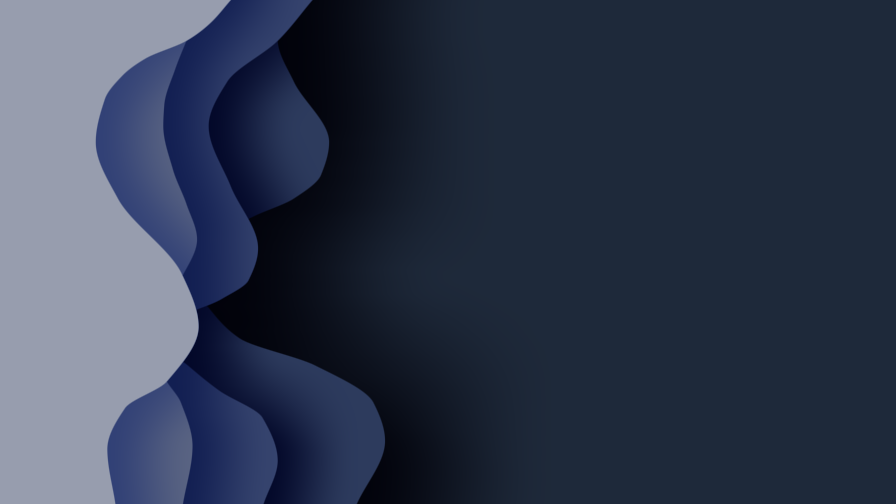
Write a Shadertoy shader that draws this background.

```glsl
// Stacked wavy paper sheets on the left, each casting a soft shadow to the right.
// Every sheet edge is a monotone cubic x(depth) through a few bends; shadows are
// averages of soft steps taken along the edge of all the sheets above.

#define KNOTS 14
#define SHADOW_TAPS 7
#define SHEET_REACH 17.0    // shadow width on a sheet, percent of height
#define SHEET_SPREAD 7.0    // how far that shadow is averaged along the edge
#define FLOOR_REACH 37.0    // shadow width on the backdrop
#define FLOOR_SPREAD 15.0
#define PAPER vec3(0.592, 0.617, 0.682)
#define BACKDROP vec3(0.118, 0.161, 0.227)

// Bends of each edge: (depth below the top, x), both in percent of the height
const vec2 FRONT[KNOTS] = vec2[KNOTS](
    vec2(0, 45.8), vec2(4.6, 41.7), vec2(8.1, 37), vec2(11.6, 28.9), vec2(15, 24.3),
    vec2(19.7, 20.8), vec2(28.2, 19), vec2(39.4, 23.4), vec2(54.4, 36.1), vec2(64.8, 39.4),
    vec2(75.7, 33.1), vec2(81, 24.8), vec2(89.1, 21.3), vec2(100, 22.9));
const vec2 SECOND[KNOTS] = vec2[KNOTS](
    vec2(0, 40.5), vec2(8.1, 37), vec2(13.9, 34.7), vec2(20.8, 32.6), vec2(25, 32.4),
    vec2(33.6, 34.3), vec2(40.5, 37), vec2(47.5, 39.1), vec2(54.9, 36.1), vec2(66, 27.8),
    vec2(75.7, 33.1), vec2(79.9, 35.9), vec2(88.5, 38.2), vec2(100, 36.3));
const vec2 THIRD[KNOTS] = vec2[KNOTS](
    vec2(0, 62), vec2(8.1, 55.1), vec2(16.2, 45.1), vec2(25, 41.4), vec2(37, 45.8),
    vec2(49.3, 51.2), vec2(55.6, 49.3), vec2(59.3, 44), vec2(66, 30.1), vec2(72.7, 37.5),
    vec2(77.5, 43.5), vec2(82.9, 52.1), vec2(91.4, 55.1), vec2(100, 52.3));
const vec2 BACK[KNOTS] = vec2[KNOTS](
    vec2(0, 54.9), vec2(8.1, 55.1), vec2(16.2, 58.3), vec2(28.2, 65.3), vec2(34.7, 63.7),
    vec2(39.4, 58.3), vec2(43.1, 50), vec2(52, 34.7), vec2(60.6, 41), vec2(67.1, 47.5),
    vec2(72.5, 62.5), vec2(79.9, 74.1), vec2(87.5, 76.4), vec2(100, 70.8));

float secant(vec2 a, vec2 b) { return (b.y - a.y) / (b.x - a.x); }

// Harmonic mean of neighbouring slopes, flat at a turning point
float tangent(float a, float b) { return a * b > 0.0 ? 2.0 * a * b / (a + b) : 0.0; }

float curve(vec2 knots[KNOTS], float depth) {
    depth = clamp(depth, 0.0, 100.0);
    int i = 0;
    for (int n = 1; n < KNOTS - 1; n++) if (depth >= knots[n].x) i = n;
    vec2 a = knots[i], b = knots[i + 1];
    float slope = secant(a, b), before = slope, after = slope;
    if (i > 0) before = secant(knots[i - 1], a);
    if (i < KNOTS - 2) after = secant(b, knots[i + 2]);
    float span = b.x - a.x, s = (depth - a.x) / span, r = 1.0 - s;
    float ease = s * s * (3.0 - 2.0 * s);
    return mix(a.y, b.y, ease)
        + span * s * r * (r * tangent(before, slope) - s * tangent(slope, after));
}

// Rightmost edge of the sheets from the front down to the given level
float stackEdge(int level, float depth) {
    float x = curve(FRONT, depth);
    if (level > 0) x = max(x, curve(SECOND, depth));
    if (level > 1) x = max(x, curve(THIRD, depth));
    if (level > 2) x = max(x, curve(BACK, depth));
    return x;
}

float shadow(int level, vec2 p, float reach, float spread) {
    float sum = 0.0;
    for (int i = 0; i < SHADOW_TAPS; i++) {
        float offset = 2.0 * float(i) / float(SHADOW_TAPS - 1) - 1.0;
        float x = p.x - stackEdge(level, p.y + offset * spread);
        sum += 1.0 - smoothstep(-0.1 * reach, reach, x);
    }
    return sum / float(SHADOW_TAPS);
}

// Lays the stack down to this level over the colour, with a smooth edge
vec3 cover(vec3 below, vec3 sheet, int level, vec2 p) {
    float d = p.x - stackEdge(level, p.y);
    float soft = max(fwidth(d), 0.001);
    return mix(sheet, below, smoothstep(-0.7 * soft, 0.7 * soft, d));
}

void mainImage(out vec4 fragColor, in vec2 fragCoord) {
    vec2 p = 100.0 * fragCoord / iResolution.y;
    p.y = 100.0 - p.y;

    // Backdrop under the widest shadow
    vec3 color = mix(BACKDROP, vec3(0.005, 0.008, 0.04),
                     shadow(3, p, FLOOR_REACH, FLOOR_SPREAD));

    // Sheets from back to front, lit colour fading into shade
    vec3 back = mix(vec3(0.175, 0.23, 0.365), vec3(0.01, 0.03, 0.16),
                    shadow(2, p, SHEET_REACH, SHEET_SPREAD));
    vec3 third = mix(vec3(0.21, 0.265, 0.43), vec3(0.07, 0.12, 0.32),
                     shadow(1, p, SHEET_REACH, SHEET_SPREAD));
    vec3 second = mix(vec3(0.35, 0.39, 0.51), vec3(0.19, 0.25, 0.46),
                      shadow(0, p, SHEET_REACH, SHEET_SPREAD));
    color = cover(color, back, 3, p);
    color = cover(color, third, 2, p);
    color = cover(color, second, 1, p);
    color = cover(color, PAPER, 0, p);

    fragColor = vec4(color, 1.0);
}
```
